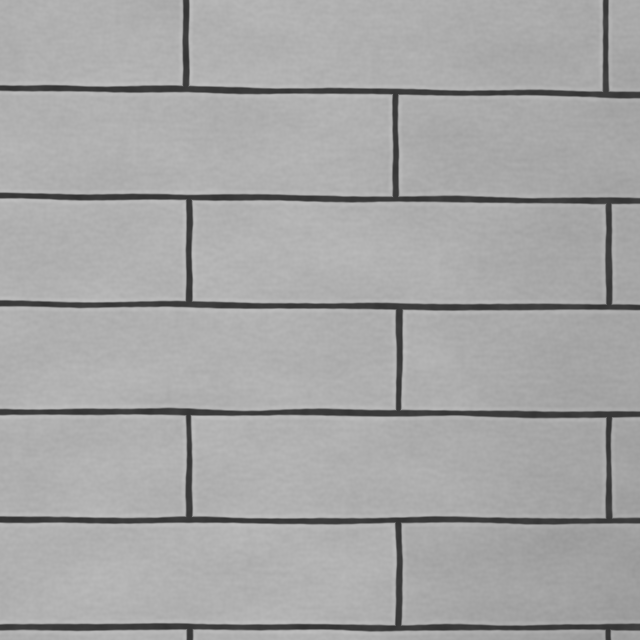
Reproduce this texture procedurally as a WebGL 2 fragment shader.

```glsl
#version 300 es
precision highp float;

uniform vec2 u_resolution;
out vec4 outColor;

const float COURSE_HEIGHT = 0.1676;
const float BRICK_LENGTH = 0.656;
const vec2 BOND_ORIGIN = vec2(0.2955, 0.0195);
const float JOINT_HALF = 0.0044;
const vec3 BRICK_LIGHT = vec3(0.70);
const vec3 BRICK_SHADED = vec3(0.58);
const vec3 MORTAR = vec3(0.225);

float hash(vec2 p) {
    vec3 q = fract(vec3(p.xyx) * 0.1031);
    q += dot(q, q.yzx + 33.33);
    return fract((q.x + q.y) * q.z);
}

vec2 cornerGradient(vec2 cell) {
    float angle = 6.2832 * hash(cell + 57.0);
    return vec2(cos(angle), sin(angle));
}

float gradientNoise(vec2 p) {
    vec2 i = floor(p);
    vec2 f = p - i;
    vec2 u = f * f * f * (f * (f * 6.0 - 15.0) + 10.0);
    vec2 e = vec2(0.0, 1.0);
    float a = dot(cornerGradient(i), f);
    float b = dot(cornerGradient(i + e.yx), f - e.yx);
    float c = dot(cornerGradient(i + e.xy), f - e.xy);
    float d = dot(cornerGradient(i + e.yy), f - e.yy);
    return mix(mix(a, b, u.x), mix(c, d, u.x), u.y);
}

float fractalNoise(vec2 p) {
    float sum = 0.0;
    float gain = 0.5;
    for (int octave = 0; octave < 4; octave++) {
        sum += gain * gradientNoise(p);
        p = p * 2.03 + 11.7;
        gain *= 0.55;
    }
    return sum;
}

// Distance to the nearest whole number, scaled back to canvas units
float lineDistance(float t, float period) {
    return abs(t - round(t)) * period;
}

// Half width of a joint, uneven along its length
float jointWidth(float along, float id) {
    return JOINT_HALF + 0.0019 * gradientNoise(vec2(along * 9.0, id * 3.37 + 0.5));
}

// Slight tilt of the courses plus hand-laid waviness
vec2 warp(vec2 p) {
    float tilt = 0.012 * p.y * (p.x - 0.5);
    float waveX = 0.0025 * gradientNoise(p * vec2(5.0, 17.0) + 4.3);
    float waveY = 0.0030 * gradientNoise(p * vec2(7.0, 5.0) + 19.6);
    return p + vec2(waveX, tilt + waveY);
}

// Light falls off toward the right, most of all in the lower corner
vec3 brickColor(vec2 p, vec2 id, float edge) {
    float shade = 0.55 * smoothstep(0.42, 1.05, p.x) * (1.1 - 0.6 * p.y);
    shade += 0.12 * (hash(id + 8.0) - 0.5);
    shade += 0.42 * fractalNoise(p * vec2(5.0, 11.0) + id * 7.3);
    vec3 color = mix(BRICK_LIGHT, BRICK_SHADED, shade + 0.08);
    color += 0.022 * gradientNoise(p * vec2(55.0, 130.0));
    color += 0.016 * gradientNoise(p * 150.0);
    float rim = smoothstep(0.0, 0.003, edge) * (1.0 - smoothstep(0.003, 0.009, edge));
    return color + 0.030 * rim;
}

void main() {
    vec2 p = gl_FragCoord.xy / u_resolution;
    float pixel = 1.0 / min(u_resolution.x, u_resolution.y);
    vec2 q = warp(p) - BOND_ORIGIN;

    // Running bond: alternate courses shift by half a brick
    float course = q.y / COURSE_HEIGHT;
    float row = floor(course);
    float shift = 0.5 * mod(row + 1.0, 2.0);
    float column = (q.x + 0.005 * step(3.5, row)) / BRICK_LENGTH - shift;
    vec2 id = vec2(floor(column), row);

    // Signed distance from the joint edges
    float bed = lineDistance(course, COURSE_HEIGHT) - jointWidth(p.x, round(course));
    float head = lineDistance(column, BRICK_LENGTH) - jointWidth(p.y, round(column) + 40.0);
    float edge = min(bed, head);
    edge += 0.0006 * gradientNoise(p * 70.0);

    vec3 mortar = MORTAR + 0.07 * fractalNoise(p * 28.0);
    float softness = max(0.0018, pixel);
    float cover = smoothstep(-softness, softness, edge);
    outColor = vec4(mix(mortar, brickColor(p, id, edge), cover), 1.0);
}
```
